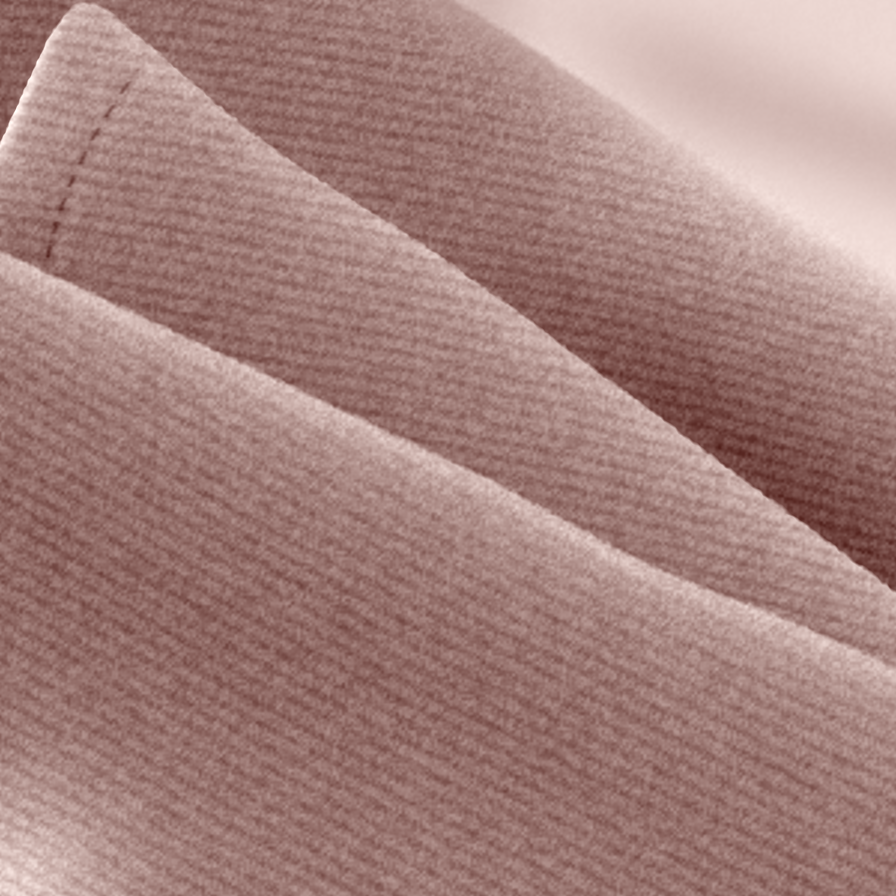
This texture is drawn by a Shadertoy shader. Its source:

```glsl
// Three overlapping folds of ribbed dusty-pink wool with a stitched corner.
#define RIB_PITCH 0.0185
#define RIB_DEPTH 0.066
#define GRAIN 0.165
#define FUZZ 0.003
#define SEAM_PITCH 0.026
#define SHADOW 0.15

float hash(vec2 p) {
    vec3 q = fract(vec3(p.xyx) * 0.1031);
    q += dot(q, q.yzx + 33.33);
    return fract((q.x + q.y) * q.z);
}

float noise(vec2 p) {
    vec2 i = floor(p), f = fract(p);
    f = f * f * (3.0 - 2.0 * f);
    float low = mix(hash(i), hash(i + vec2(1, 0)), f.x);
    float high = mix(hash(i + vec2(0, 1)), hash(i + vec2(1, 1)), f.x);
    return mix(low, high, f.y);
}

float bell(float x) { return exp(-x * x); }

float smoothMin(float a, float b, float k) {
    float h = max(k - abs(a - b), 0.0) / k;
    return min(a, b) - h * h * k * 0.25;
}

// Fold silhouettes: height of each edge at x
float backEdge(float x) { return 1.0 - 0.63 * (x - 0.508); }
float cornerSide(float x) { return 0.84 + 2.2 * x; }
float middleEdge(float x) {
    float slope = 1.08 - 0.741 * x - 0.02 * bell((x - 0.3) / 0.13);
    return smoothMin(slope, cornerSide(x), 0.11);
}
float frontEdge(float x) {
    return 0.72 - 0.465 * x - 0.013 * bell((x - 0.73) / 0.13);
}

// Dotted dark grooves running across the cloth with the given slope
float ribs(vec2 p, float slope, float pitch) {
    float wobble = 0.14 * (noise(p * 70.0) - 0.5) + 0.22 * (noise(p * 9.0) - 0.5);
    float v = (p.y + slope * p.x) / pitch + wobble;
    float groove = pow(0.5 + 0.5 * cos(6.28318 * v), 1.7);
    float knit = noise(vec2(p.x / pitch * 3.2, floor(v + 0.5) * 7.3));
    return 0.4 - groove * (0.6 + 0.75 * knit);
}

// Felted fibres: fine grain over broader mottling
float grain(vec2 p) {
    float fine = noise(p * 300.0) - 0.5;
    float fibre = noise(vec2(p.x + p.y, p.y - p.x) * vec2(110.0, 190.0)) - 0.5;
    return 0.6 * fine + 0.45 * fibre + 0.2 * (noise(p * 60.0) - 0.5);
}

float cover(float depth, float blur) { return smoothstep(-blur, blur, depth); }

float backgroundTone(vec2 p) {
    float band = bell((p.y + 0.33 * p.x - 1.16) / 0.07);
    return 0.955 - 0.13 * band * smoothstep(0.55, 0.8, p.x)
         - 0.10 * bell((p.x - 0.53) / 0.06) - 0.03 * smoothstep(0.88, 1.0, p.y);
}

float backTone(vec2 p, float depth) {
    float gap = (p.y - middleEdge(p.x)) * 0.8;
    float glow = mix(0.17, 0.37, smoothstep(0.5, 0.9, p.x));
    float tone = 0.565 + glow * exp(-max(depth, 0.0) / 0.08);
    tone += 0.05 * bell((p.x - 0.64) / 0.17) * bell((p.y - 0.76) / 0.1);
    tone -= SHADOW * bell(gap / 0.095) * smoothstep(0.3, 0.9, p.x);
    tone -= 0.04 * smoothstep(0.15, 0.0, p.x);
    return tone + RIB_DEPTH * ribs(p, 0.08 + 0.10 * p.x, RIB_PITCH) * smoothstep(0.0, 0.1, depth);
}

float seamTone(vec2 p) {
    float t = (p.y - 0.707) / 0.212;
    float off = p.x - (0.052 + 0.04 * t + 0.06 * t * t);
    float within = smoothstep(-0.03, 0.0, t) * smoothstep(1.04, 1.0, t);
    float dash = abs(fract((p.y - 0.707) / SEAM_PITCH) - 0.5);
    float thread = bell(off / 0.003) * smoothstep(0.34, 0.2, dash);
    float pucker = bell((off - 0.014) / 0.009) - 0.7 * bell(off / 0.008);
    return within * (0.035 * pucker - 0.16 * thread);
}

float middleTone(vec2 p, float depth) {
    float gap = max(p.y - frontEdge(p.x), 0.0);
    float side = (cornerSide(p.x) - p.y) * 0.41;
    float tone = 0.585 + 0.04 * p.x + 0.20 * exp(-max(depth, 0.0) / 0.055);
    tone += 0.07 * bell(length(p - vec2(0.06, 0.88)) / 0.12);
    tone += 0.18 * bell(side / 0.009) * smoothstep(0.12, 0.03, p.x);
    tone -= 0.05 * exp(-gap / 0.07);
    return tone + RIB_DEPTH * ribs(p, 0.15 + 0.06 * p.x, RIB_PITCH) + seamTone(p);
}

float frontTone(vec2 p, float depth) {
    float tone = 0.57 + 0.23 * exp(-max(depth, 0.0) / 0.07);
    tone += 0.05 * bell((depth - 0.010) / 0.015);
    tone -= 0.02 * bell((depth - 0.27) / 0.1);
    tone += 0.27 * bell(length(p) / 0.13) + 0.035 * smoothstep(0.3, 0.0, p.y);
    float focus = 0.5 + 0.5 * smoothstep(0.0, 0.12, depth);
    return tone + RIB_DEPTH * focus * ribs(p, 0.57 - 0.05 * p.x, RIB_PITCH * 1.2);
}

// Dusty rose ramp: pinker in shade, creamier in light
vec3 wool(float tone) {
    float green = tone - 0.17 + 0.19 * (tone - 0.46);
    return vec3(tone, green, green - 0.02);
}

void mainImage(out vec4 fragColor, in vec2 fragCoord) {
    vec2 p = fragCoord / iResolution.xy;
    float fuzz = FUZZ * (noise(p * 190.0) - 0.5);
    float back = (backEdge(p.x) - p.y) * 0.846 + fuzz;
    float middle = (middleEdge(p.x) - p.y) * 0.803 + fuzz;
    float front = (frontEdge(p.x) - p.y) * 0.907 + fuzz;

    // Stack the layers from far to near
    float backCover = cover(back, 0.005 + 0.03 * smoothstep(0.72, 1.0, p.x));
    float tone = mix(backgroundTone(p), backTone(p, back), backCover);
    tone = mix(tone, middleTone(p, middle), cover(middle, 0.0022));
    tone = mix(tone, frontTone(p, front), cover(front, 0.0035));

    float sharp = mix(0.1, 1.0, smoothstep(-0.03, 0.06, max(back, middle)));
    tone += GRAIN * sharp * grain(p);
    fragColor = vec4(clamp(wool(tone), 0.0, 1.0), 1.0);
}
```
